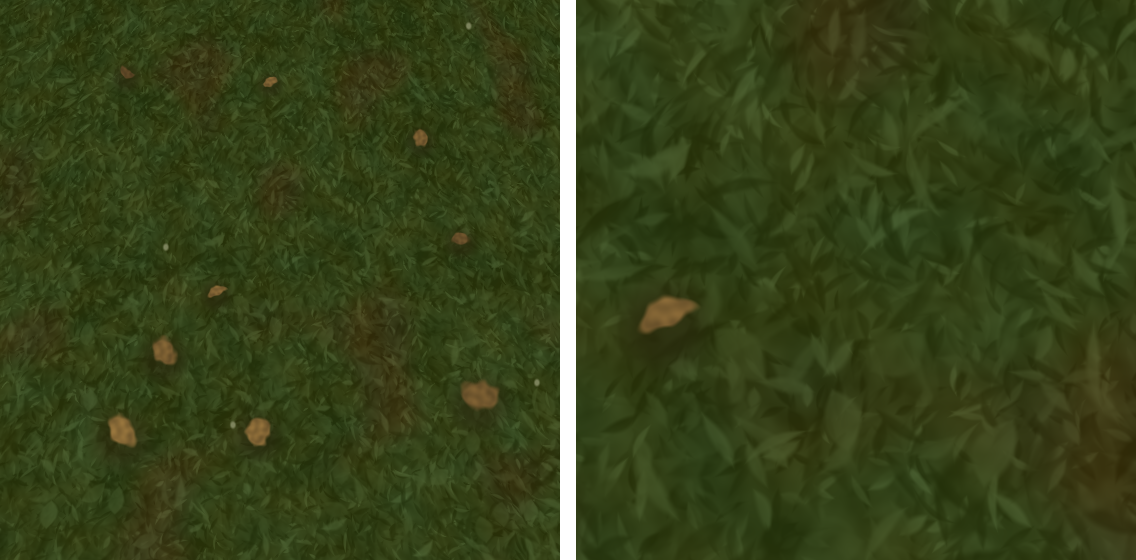
Left: the whole. Right: its middle third, enlarged.
This texture is drawn by a Shadertoy shader. Its source:

```glsl
// Dim, softly focused lawn with broad weeds and a few fallen tan leaves.

vec3 hash3(vec2 cell) {
    vec3 h = fract(vec3(cell.xyx) * vec3(0.1031, 0.1030, 0.0973));
    h += dot(h, h.yxz + 33.33);
    return fract((h.xxy + h.yzz) * h.zyx);
}

mat2 rotate(float angle) {
    float c = cos(angle), s = sin(angle);
    return mat2(c, -s, s, c);
}

float cornerSlope(vec2 cell, vec2 offset) {
    float angle = 6.2832 * hash3(cell).x;
    return dot(vec2(cos(angle), sin(angle)), offset);
}

float gradientNoise(vec2 p) {
    vec2 i = floor(p), f = p - i;
    vec2 u = f * f * f * (f * (f * 6.0 - 15.0) + 10.0);
    vec2 e = vec2(1.0, 0.0);
    return mix(mix(cornerSlope(i, f), cornerSlope(i + e, f - e), u.x),
               mix(cornerSlope(i + e.yx, f - e.yx), cornerSlope(i + 1.0, f - 1.0), u.x), u.y);
}

// Lays one curved blade per cell over the tone; broad > 0 gives sparse wide weeds.
float layBlades(float tone, vec2 p, float seed, float broad) {
    vec2 home = floor(p);
    for (int k = 0; k < 9; k++) {
        vec2 cell = home + vec2(k % 3 - 1, k / 3 - 1);
        vec3 place = hash3(cell + seed);
        vec3 look = hash3(cell + seed + 57.0);
        vec2 r = rotate((place.z - 0.5) * 2.6) * (p - cell - place.xy);
        r.x += (look.x - 0.5) * 0.9 * r.y * r.y;
        float halfLength = mix(mix(0.35, 0.75, look.y), 0.34, broad);
        float halfWidth = mix(mix(0.11, 0.23, look.x), 0.2, broad);
        float along = r.y / halfLength;
        float shape = abs(r.x) / halfWidth + along * along;
        float cover = smoothstep(1.15, mix(0.35, 0.75, broad), shape);
        float shade = mix(mix(0.0, 1.0, look.z * look.z), 0.48 + 0.3 * look.z, broad);
        shade += 0.12 * r.x / halfWidth;
        cover *= mix(0.72, 0.75 * step(0.68, look.y), broad);
        tone = mix(tone, shade, cover);
    }
    return tone;
}

void mainImage(out vec4 fragColor, in vec2 fragCoord) {
    vec2 uv = fragCoord / iResolution.y;

    // Ground plane: details shrink toward the top
    float nearness = 1.0 - 0.45 * clamp(uv.y, 0.0, 1.0);
    vec2 ground = vec2((uv.x - 0.5) / nearness, -log(nearness) / 0.45) + 5.0;
    vec2 warp = vec2(gradientNoise(ground * 11.0), gradientNoise(ground * 11.0 + 40.0));
    vec2 grass = ground + 0.012 * warp;

    // Tangled undergrowth, blades, then broad weeds
    float tone = 0.34 + 0.35 * gradientNoise(rotate(0.4) * grass * vec2(48.0, 24.0));
    for (int i = 0; i < 6; i++) {
        float layer = float(i);
        tone = layBlades(tone, rotate(0.25 * sin(layer * 2.4)) * grass * (44.0 - 4.5 * layer),
                         layer * 19.0, 0.0);
    }
    float weeds = smoothstep(0.85, 0.1, uv.y + 0.5 * gradientNoise(ground * 3.0));
    tone = mix(tone, layBlades(tone, grass * 13.0, 171.0, 1.0), weeds);
    tone += 0.22 * gradientNoise(ground * 6.0) + 0.16 * gradientNoise(ground * 17.0);
    tone += 0.14 * gradientNoise(ground * 75.0) + 0.06 * (0.5 - uv.y);

    // Olive greens with cooler and earthier patches
    vec3 color = mix(vec3(0.145, 0.19, 0.036), vec3(0.29, 0.365, 0.18), clamp(tone, 0.0, 1.15));
    float earth = smoothstep(0.1, 0.5, gradientNoise(ground * 4.5 + 21.0));
    color += earth * vec3(0.035, -0.025, 0.0);
    color += gradientNoise(ground * 14.0 + 9.0) * vec3(0.025, -0.005, -0.02);

    // Fallen leaves, with a dark hollow below each
    for (int i = 0; i < 9; i++) {
        vec3 place = hash3(vec2(i, 83.0));
        vec3 look = hash3(vec2(i, 29.0));
        vec2 center = (vec2(i % 3, i / 3) + 0.1 + 0.8 * place.xy) / 3.0;
        float size = mix(0.014, 0.034, look.x) * (1.2 - 0.6 * center.y);
        vec2 r = rotate(place.z * 3.0) * (uv - center) / size;
        r.y += 0.35 * look.y * r.x * r.x;
        float edge = length(r * vec2(1.0, 1.2 + look.y)) + 0.35 * gradientNoise(r * 1.6 + look.xy * 30.0);
        float hollow = smoothstep(2.2, 0.6, length((uv - center) / size + vec2(0.0, 0.5)));
        color = mix(color, vec3(0.16, 0.15, 0.05), 0.55 * hollow);
        vec3 leaf = mix(vec3(0.44, 0.30, 0.18), vec3(0.62, 0.48, 0.25), look.z);
        leaf *= 0.95 + 0.3 * gradientNoise(r * 2.2 + 7.0) + 0.08 * r.y;
        color = mix(color, leaf, smoothstep(1.1, 0.75, edge) * (0.65 + 0.3 * look.z));
    }

    // Tiny pale petals
    for (int i = 0; i < 4; i++) {
        vec3 place = hash3(vec2(i, 141.0));
        vec2 r = (uv - place.xy) * vec2(1.3, 1.0);
        color = mix(color, vec3(0.56, 0.58, 0.43), 0.8 * smoothstep(0.009, 0.003, length(r)));
    }

    fragColor = vec4(color, 1.0);
}
```
